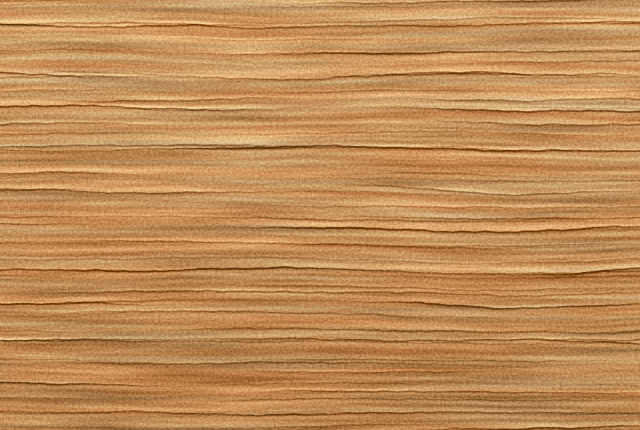
This texture is drawn by a Shadertoy shader. Its source:

```glsl
float hash(vec2 p) {
    vec3 q = fract(vec3(p.xyx) * 0.1031);
    q += dot(q, q.yzx + 33.33);
    return fract((q.x + q.y) * q.z);
}

vec2 gradientAt(vec2 cell) {
    float angle = 6.2832 * hash(cell);
    return vec2(cos(angle), sin(angle));
}

// Gradient noise, roughly -0.7 to 0.7
float noise(vec2 p) {
    vec2 i = floor(p), f = p - i;
    vec2 u = f * f * f * (f * (f * 6.0 - 15.0) + 10.0);
    vec2 e = vec2(1.0, 0.0);
    float low = mix(dot(gradientAt(i), f), dot(gradientAt(i + e), f - e), u.x);
    float high = mix(dot(gradientAt(i + e.yx), f - e.yx), dot(gradientAt(i + 1.0), f - 1.0), u.x);
    return mix(low, high, u.y);
}

// Tone change from one set of folds: lit lip above, dark cut, soft shade below
float creases(vec2 p, float rows, float seed) {
    float v = p.y * rows + seed;
    float row = floor(v);
    float lane = row * 7.37 + seed * 3.1;
    float centre = 0.5 + 0.35 * (hash(vec2(row, seed)) - 0.5)
        + 0.20 * noise(vec2(p.x * 2.2, lane))
        + 0.0035 * rows * noise(vec2(p.x * 11.0, lane + 40.0))
        + 0.0025 * rows * noise(vec2(p.x * 34.0, lane + 80.0));
    float d = (v - row - centre) / rows;

    float presence = smoothstep(-0.2, 0.25, noise(vec2(p.x * 1.3 + seed, lane + 120.0)) + 0.05);
    float width = 0.0021 * (0.75 + 0.5 * presence);
    float cut = exp(-d * d / (width * width));
    float reach = 0.075 / rows;
    float lip = smoothstep(0.0, 0.003, d) * exp(-max(d - 0.003, 0.0) / reach);
    float shade = smoothstep(0.001, -0.003, d) * exp(min(d, 0.0) / reach);
    return presence * (0.42 * lip - 0.72 * cut - 0.16 * shade);
}

void mainImage(out vec4 fragColor, in vec2 fragCoord) {
    vec2 p = fragCoord / iResolution.y;

    // Gentle drift shared by all the fibres
    vec2 q = p;
    q.y += 0.020 * noise(p * vec2(1.3, 2.6) + 5.0)
         + 0.003 * noise(p * vec2(6.0, 14.0) + 9.0);

    // Long streaks, from faint bands to crisp thin fibres
    float tone = 0.545 + 0.24 * (p.y - 0.5);
    tone += 0.10 * noise(q * vec2(0.9, 19.0) + 17.0);
    tone += 0.30 * noise(q * vec2(1.4, 46.0) + 31.0);
    tone += 0.36 * noise(q * vec2(2.6, 82.0) + 53.0);
    tone += 0.24 * noise(q * vec2(6.0, 135.0) + 77.0);

    // Bold folds, then shorter and fainter ones
    tone += creases(q, 11.0, 3.3);
    tone += 0.65 * creases(q, 18.0, 8.7);
    tone += 0.45 * creases(q, 31.0, 14.2);

    // Fine surface grain
    tone += 0.20 * noise(p * vec2(120.0, 170.0));
    tone += 0.26 * noise(p * vec2(215.0, 250.0) + 71.0);

    vec3 darkBrown = vec3(0.53, 0.33, 0.14);
    vec3 tan = vec3(0.76, 0.54, 0.33);
    vec3 cream = vec3(0.92, 0.77, 0.55);
    tone = clamp(tone, -0.3, 1.1);
    vec3 color = tone < 0.5 ? mix(darkBrown, tan, tone * 2.0)
                            : mix(tan, cream, tone * 2.0 - 1.0);

    // Some bands lean olive, others orange
    float olive = noise(q * vec2(1.2, 34.0) + 90.0) + 0.6 * noise(q * vec2(2.5, 70.0) + 130.0);
    color += vec3(-0.045, 0.015, 0.04) * clamp(olive * 1.3, -0.4, 0.8);

    fragColor = vec4(clamp(color, 0.0, 1.0), 1.0);
}
```
